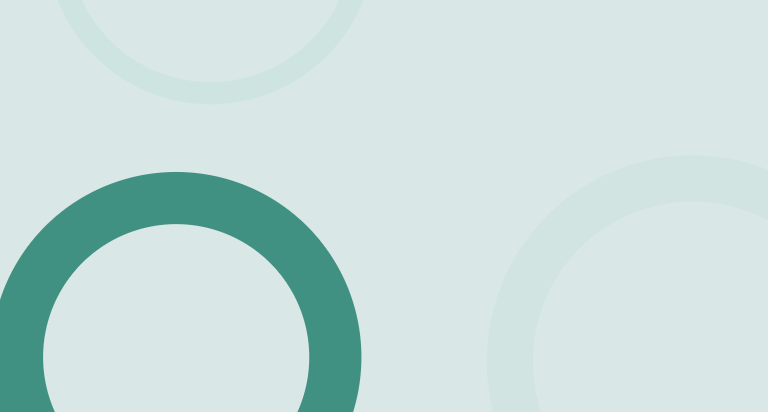
Write a WebGL 2 fragment shader that draws this background.

```glsl
#version 300 es
precision highp float;
// Three flat rings, one bold and two faint, cropped by a pale mint canvas.

#define BACKGROUND  vec3(0.851, 0.906, 0.902)
#define BOLD_GREEN  vec3(0.251, 0.569, 0.506)
#define MINT_TINT   vec3(0.804, 0.894, 0.878)
#define FAINT_TINT  vec3(0.820, 0.894, 0.882)

// Rings: centre x, centre y, middle radius, half thickness (canvas height = 1)
#define BOLD_RING   vec4(0.4276, 0.1330, 0.3863, 0.0633)
#define TOP_RING    vec4(0.5110, 1.1453, 0.3715, 0.0268)
#define RIGHT_RING  vec4(1.6813, 0.1230, 0.4438, 0.0560)

uniform vec2 u_resolution;
out vec4 fragColor;

// Signed distance to a ring, negative inside its band
float ringDistance(vec2 p, vec4 ring) {
    return abs(length(p - ring.xy) - ring.z) - ring.w;
}

// Coverage of a ring with an edge one pixel wide
float ringMask(vec2 p, vec4 ring) {
    float pixel = 1.0 / u_resolution.y;
    return clamp(0.5 - ringDistance(p, ring) / pixel, 0.0, 1.0);
}

void main() {
    vec2 p = gl_FragCoord.xy / u_resolution.y;

    vec3 color = BACKGROUND;
    color = mix(color, MINT_TINT, ringMask(p, TOP_RING));
    color = mix(color, FAINT_TINT, ringMask(p, RIGHT_RING));
    color = mix(color, BOLD_GREEN, ringMask(p, BOLD_RING));

    fragColor = vec4(color, 1.0);
}
```
